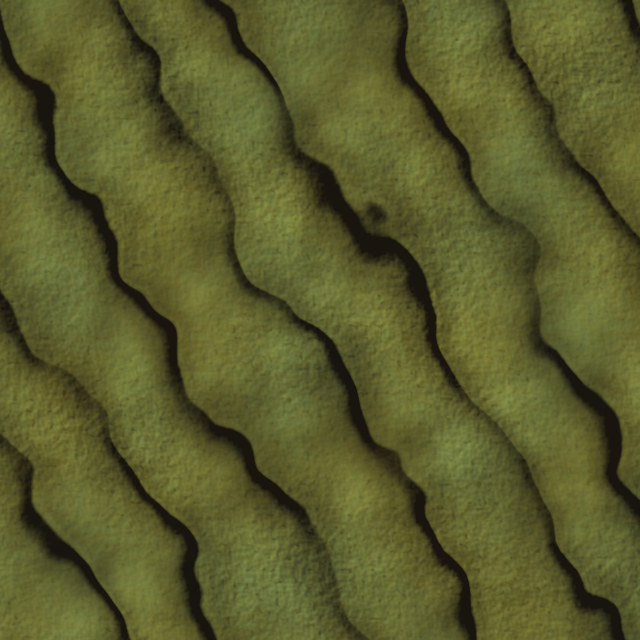
A Shadertoy shader for this texture:

```glsl
// Mossy olive ground folded into slanted ridges with dark, sharp-edged creases.

const vec3 CREASE_BROWN = vec3(0.095, 0.080, 0.055);
const vec3 MOSS_OLIVE   = vec3(0.360, 0.362, 0.168);
const vec3 CREST_GREEN  = vec3(0.520, 0.558, 0.275);
const vec2 LIGHT_DIR    = vec2(-0.77, 0.64);
const float RIDGE_SPACING = 0.205;
const float RIDGE_SLANT   = 0.6;

// Random unit vector for a lattice point
vec2 gradientAt(vec2 cell) {
    vec3 h = fract(cell.xyx * vec3(0.1031, 0.1030, 0.0973));
    h += dot(h, h.yzx + 33.33);
    float angle = 6.2832 * fract((h.x + h.y) * h.z);
    return vec2(cos(angle), sin(angle));
}

// Gradient noise, roughly -0.7 to 0.7
float gradientNoise(vec2 p) {
    vec2 i = floor(p), f = p - i;
    vec2 w = f * f * f * (f * (f * 6.0 - 15.0) + 10.0);
    float a = dot(gradientAt(i), f);
    float b = dot(gradientAt(i + vec2(1, 0)), f - vec2(1, 0));
    float c = dot(gradientAt(i + vec2(0, 1)), f - vec2(0, 1));
    float d = dot(gradientAt(i + vec2(1, 1)), f - vec2(1, 1));
    return mix(mix(a, b, w.x), mix(c, d, w.x), w.y);
}

float fbm(vec2 p, int octaves) {
    float sum = 0.0, amplitude = 1.0;
    for (int i = 0; i < octaves; i++) {
        sum += amplitude * gradientNoise(p);
        p = p * 2.03 + 17.3;
        amplitude *= 0.55;
    }
    return sum;
}

// Side lighting of a noise relief; reach is measured in noise cells
float emboss(vec2 p, float frequency, float reach, int octaves) {
    vec2 q = p * frequency;
    return fbm(q, octaves) - fbm(q + LIGHT_DIR * reach, octaves);
}

// Ridge coordinate: every whole number is a crease line
float ridgeCoord(vec2 p) {
    float u = (p.x + RIDGE_SLANT * p.y) / RIDGE_SPACING + 0.25;
    u += 0.42 * gradientNoise(p * 2.6 + 5.1);
    u += 0.34 * gradientNoise(p * 6.0 + 21.7);
    return u + 0.11 * gradientNoise(p * 17.0 + 43.9);
}

// Brightness across one ridge: soft crown, slow shadow, abrupt crease, thin lit rim
float ridgeShade(float u, float depth) {
    float f = fract(u);
    float d = fract(u + 0.5) - 0.5;
    float crown = smoothstep(0.0, 0.35, f) * (1.0 - smoothstep(0.5, 1.0, f));
    float shadow = smoothstep(-0.35, 0.0, d) * (1.0 - smoothstep(0.0, 0.04, d));
    float crease = smoothstep(-0.15, -0.02, d) * (1.0 - smoothstep(0.0, 0.035, d));
    float rim = exp(-pow((d - 0.055) / 0.025, 2.0));
    return 0.325 + 0.095 * crown - 0.05 * shadow + depth * (0.03 * rim - 0.24 * crease);
}

// Fine crumbly surface: lit grains with scattered dark pits
float grainShade(vec2 p) {
    float roughness = 0.75 + 0.7 * gradientNoise(p * 5.0 + 71.0);
    float grains = 0.075 * emboss(p, 82.0, 0.4, 2);
    float pits = smoothstep(0.22, 0.5, gradientNoise(p * 105.0 + 9.0));
    return roughness * (grains - 0.055 * pits);
}

// Dark to light colour ramp
vec3 mossColor(float shade) {
    vec3 low = mix(CREASE_BROWN, MOSS_OLIVE, clamp((shade - 0.095) / 0.265, 0.0, 1.0));
    return mix(low, CREST_GREEN, clamp((shade - 0.36) / 0.16, 0.0, 1.0));
}

void mainImage(out vec4 fragColor, in vec2 fragCoord) {
    vec2 p = fragCoord / iResolution.y;

    // Creases fade in and out along their length
    float depth = smoothstep(-0.42, 0.16, gradientNoise(p * 4.2 + 31.0));
    float shade = ridgeShade(ridgeCoord(p), mix(0.15, 1.0, depth));

    // Broad patches, lumpy folds and grain
    shade += 0.05 * gradientNoise(p * 3.3 + 57.0);
    shade += 0.065 * emboss(p + 3.0, 8.0, 0.35, 3);
    shade += grainShade(p);

    // Drifts between warm brown and cool green
    float warmth = gradientNoise(p * 5.5 + 83.0) + 0.5 * gradientNoise(p * 60.0 + 11.0);
    vec3 color = mossColor(shade) * (1.0 + warmth * vec3(0.09, 0.0, -0.16));

    fragColor = vec4(clamp(color, 0.0, 1.0), 1.0);
}
```
